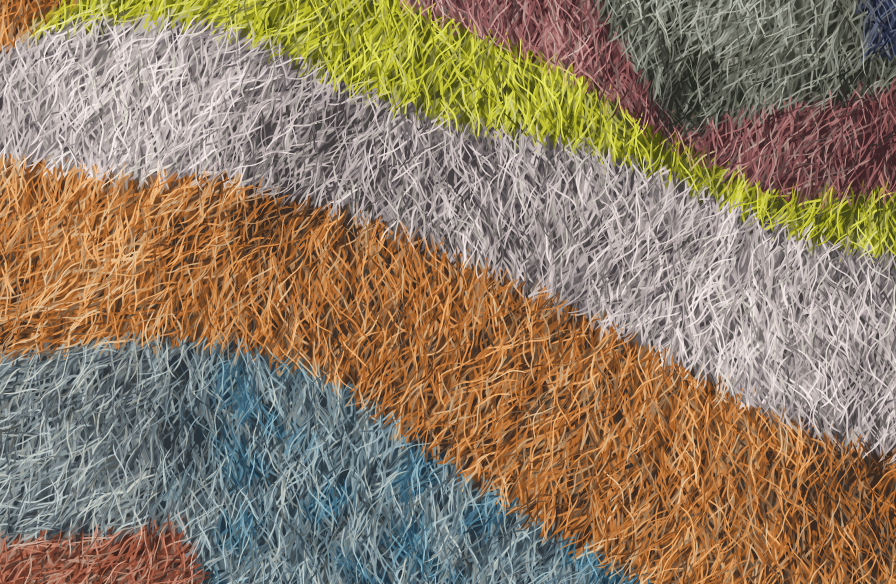
This texture is drawn by a WebGL 2 fragment shader. Its source:

```glsl
#version 300 es
precision highp float;
// Brushed mohair blanket: curved bands of dyed yarn under a nap of loose hairs.
// Each layer scatters one bent hair per jittered cell; a hair takes its dye
// from the band at its own centre, so the seams between bands turn fuzzy.

uniform vec2 u_resolution;
out vec4 fragColor;

const int LAYERS = 17;
const float CELL = 0.042;         // hair spacing, in canvas heights
const float HAIR_REACH = 0.039;   // half the length of a hair
const float WIDE = 0.0042;        // half width of the deepest hairs
const float FINE = 0.0010;        // half width of the topmost hairs
const float SPREAD = 1.7;         // random range of hair angles
const float CONTRAST = 0.85;      // random range of hair tones
const float SEAM = 0.012;         // softness of the dye borders
const float CLUMPING = 0.11;
const float STRAY_SHARE = 0.28;   // share of pale undyed hairs
const vec3 STRAY = vec3(0.74, 0.73, 0.67);

// Yarns as dark, middle and light dye
const mat3 BLUE   = mat3(0.17, 0.20, 0.22, 0.44, 0.49, 0.51, 0.76, 0.80, 0.79);
const mat3 TEAL   = mat3(0.11, 0.20, 0.26, 0.28, 0.46, 0.55, 0.60, 0.74, 0.78);
const mat3 ORANGE = mat3(0.22, 0.16, 0.13, 0.70, 0.41, 0.18, 0.93, 0.71, 0.47);
const mat3 PINK   = mat3(0.27, 0.25, 0.26, 0.71, 0.66, 0.66, 0.96, 0.92, 0.91);
const mat3 LIME   = mat3(0.28, 0.29, 0.08, 0.73, 0.73, 0.17, 0.92, 0.92, 0.45);
const mat3 ROSE   = mat3(0.24, 0.14, 0.15, 0.58, 0.36, 0.36, 0.82, 0.65, 0.63);
const mat3 SLATE  = mat3(0.15, 0.16, 0.13, 0.42, 0.43, 0.38, 0.71, 0.73, 0.69);
const mat3 RUST   = mat3(0.22, 0.13, 0.11, 0.60, 0.32, 0.23, 0.83, 0.61, 0.52);
const mat3 NAVY   = mat3(0.07, 0.08, 0.13, 0.20, 0.23, 0.32, 0.42, 0.46, 0.55);

// Seam heights at nine even steps across the canvas
const float LIME_TOP[9]   = float[9](1.16, 1.14, 1.10, 1.06, 0.96, 0.884, 0.756, 0.666, 0.67);
const float LIME_BASE[9]  = float[9](0.94, 0.966, 0.95, 0.864, 0.792, 0.756, 0.696, 0.61, 0.564);
const float PINK_BASE[9]  = float[9](0.724, 0.696, 0.69, 0.638, 0.566, 0.478, 0.38, 0.28, 0.22);
const float AMBER_BASE[9] = float[9](0.39, 0.414, 0.408, 0.342, 0.204, 0.078, -0.02, -0.12, -0.22);

// Soft rises and hollows: centre, radius, strength
const vec4 FOLDS[12] = vec4[12](
  vec4(0.22, 0.81, 0.20, 0.17), vec4(0.53, 0.75, 0.11, -0.16),
  vec4(0.80, 0.69, 0.13, -0.12), vec4(1.32, 0.40, 0.17, 0.14),
  vec4(0.14, 0.55, 0.16, 0.13), vec4(0.46, 0.62, 0.07, -0.22),
  vec4(0.33, 0.27, 0.07, -0.24), vec4(0.12, 0.17, 0.12, 0.12),
  vec4(1.17, 0.82, 0.11, -0.24), vec4(1.28, 0.97, 0.12, 0.12),
  vec4(1.52, 0.14, 0.14, -0.20), vec4(1.53, 0.74, 0.16, -0.27));

vec4 hash4(vec3 p) {
  vec4 q = fract(p.xyzx * vec4(0.1031, 0.1030, 0.0973, 0.1099));
  q += dot(q, q.wzxy + 33.33);
  return fract((q.xxyz + q.yzzw) * q.zywx);
}

// Catmull-Rom curve through the nine knots, x from 0 to 1
float curve(float knots[9], float x) {
  float s = clamp(x, 0.0, 0.9999) * 8.0;
  int i = int(s);
  float t = fract(s);
  float a = knots[max(i - 1, 0)], b = knots[i];
  float c = knots[i + 1], d = knots[min(i + 2, 8)];
  return b + 0.5 * t * (c - a + t * (2.0 * a - 5.0 * b + 4.0 * c - d
       + t * (3.0 * (b - c) + d - a)));
}

mat3 blend(mat3 under, mat3 over, float k) {
  return under * (1.0 - k) + over * k;
}

mat3 dye(mat3 under, mat3 over, float inside) {
  return blend(under, over, smoothstep(-SEAM, SEAM, inside));
}

// Yarn of the band at p
mat3 yarnAt(vec2 p, float aspect) {
  float x = p.x / aspect;
  float patches = sin(p.x * 31.0 + 2.0 * sin(p.y * 23.0)) * sin(p.y * 27.0 + p.x * 13.0);
  float teal = (0.25 + 0.75 * smoothstep(0.0, 0.7, patches)) * smoothstep(0.22, 0.45, p.x);
  mat3 yarn = blend(BLUE, TEAL, teal);
  yarn = dye(yarn, RUST, min(0.068 + 0.1 * p.x - p.y, 0.35 - 0.4 * p.y - p.x));
  yarn = dye(yarn, ORANGE, p.y - curve(AMBER_BASE, x));
  yarn = dye(yarn, PINK, p.y - curve(PINK_BASE, x));
  yarn = dye(yarn, LIME, p.y - curve(LIME_BASE, x));
  float aboveLime = p.y - curve(LIME_TOP, x);
  yarn = dye(yarn, ROSE, aboveLime);
  float slate = min(p.x - 1.16 + 0.63 * (p.y - 0.77), p.y - 0.775 - 0.2 * (p.x - 1.16));
  yarn = dye(yarn, SLATE, min(slate, aboveLime));
  yarn = dye(yarn, NAVY, min(p.x - 1.48, p.y - 0.91));
  return dye(yarn, ORANGE, 0.072 * (1.0 - p.x / 0.12 - (1.0 - p.y) / 0.09));
}

// Light and shade of the folds, plus tufts from layered sines
float relief(vec2 p) {
  float sum = 0.0;
  for (int i = 0; i < 12; i++) {
    vec2 d = (p - FOLDS[i].xy) / FOLDS[i].z;
    sum += FOLDS[i].w * exp(-dot(d, d));
  }
  float tufts = sin(p.x * 74.0 - p.y * 20.0 + 2.5 * sin(p.y * 19.0))
              * sin(p.y * 37.0 + 2.0 * sin(p.x * 29.0));
  return sum + CLUMPING * (tufts + 0.5 * sin(p.x * 131.0 + 3.0 * sin(p.y * 43.0)));
}

// Lean of the nap away from upright
float lean(vec2 p) {
  return 0.15 + 0.4 * exp(-2.0 * p.x) + 0.3 * sin(p.x * 7.0 + 2.0 * sin(p.y * 6.0));
}

void main() {
  vec2 p = gl_FragCoord.xy / u_resolution.y;
  float pixel = 0.8 / u_resolution.y;
  vec2 root = p;
  float tone = 0.1, stray = 0.0;

  // Hairs, from the deep wide ones to the fine top ones
  for (int layer = 0; layer < LAYERS; layer++) {
    float height = float(layer) / float(LAYERS - 1);
    float width = mix(WIDE, FINE, sqrt(height));
    vec2 shift = float(layer) * vec2(0.37, 0.61);
    vec2 cell = floor(p / CELL + shift);
    for (int k = 0; k < 9; k++) {
      vec2 id = cell + vec2(k % 3 - 1, k / 3 - 1);
      vec4 h = hash4(vec3(id + 20.0, float(layer) * 7.0 + 3.0));
      vec2 centre = (id + h.xy - shift) * CELL;
      float angle = lean(centre) + (h.z - 0.5) * SPREAD;
      vec2 along = vec2(sin(angle), cos(angle));
      vec2 d = p - centre;
      float t = dot(d, along) / HAIR_REACH;
      float bend = (fract(h.w * 17.0) - 0.5) * 0.5 * t * t + 0.05 * sin(t * 4.0 + h.x * 6.3);
      float away = abs(d.x * along.y - d.y * along.x - bend * HAIR_REACH);
      float cover = 1.0 - smoothstep(width - pixel, width + pixel, away);
      cover *= 1.0 - smoothstep(0.6, 1.0, abs(t));
      root = mix(root, centre, cover);
      tone = mix(tone, mix(0.2, 0.66, height) + (h.w - 0.5) * CONTRAST, cover);
      stray = mix(stray, step(1.0 - STRAY_SHARE, fract(h.w * 53.0)), cover);
    }
  }

  // Dye the visible hair
  mat3 yarn = yarnAt(root, u_resolution.x / u_resolution.y);
  tone = clamp(tone + relief(root), 0.0, 1.0);
  vec3 color = mix(yarn[0], yarn[1], min(tone * 2.0, 1.0));
  color = mix(color, yarn[2], max(tone * 2.0 - 1.0, 0.0));
  color = mix(color, STRAY * (0.3 + 0.85 * tone), stray * 0.5);
  fragColor = vec4(color, 1.0);
}
```
